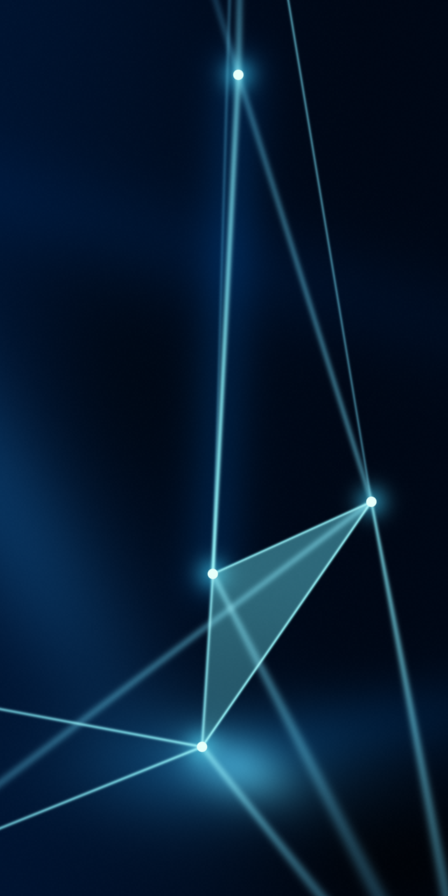
Write a Shadertoy shader that draws this background.

```glsl
// Glowing cyan network of beams, nodes and one glass triangle over deep navy haze.

// Space is one unit wide and two units high, origin at the lower left.
const vec2 SPACE = vec2(1.0, 2.0);

// Network nodes
const vec2 TOP   = vec2(0.532, 1.833);
const vec2 RIGHT = vec2(0.829, 0.880);
const vec2 INNER = vec2(0.475, 0.719);
const vec2 LOW   = vec2(0.451, 0.333);

// Palette
const vec3 NAVY     = vec3(0.000, 0.077, 0.190);
const vec3 MIDNIGHT = vec3(0.000, 0.030, 0.085);
const vec3 DEEP     = vec3(0.060, 0.260, 0.430);
const vec3 CYAN     = vec3(0.500, 0.850, 0.860);
const vec3 GLASS    = vec3(0.190, 0.430, 0.500);
const vec3 HALO     = vec3(0.120, 0.390, 0.470);
const vec3 SPARK    = vec3(0.900, 1.000, 0.980);

// Sizes
const float HAIR = 0.0034;
const float SOFT = 0.0090;
const float NODE_RADIUS = 0.0115;
const float GRAIN = 0.006;

float hash(vec2 p) {
    vec3 q = fract(vec3(p.xyx) * 0.1031);
    q += dot(q, q.yzx + 33.33);
    return fract((q.x + q.y) * q.z);
}

vec3 screenBlend(vec3 base, vec3 light) {
    return 1.0 - (1.0 - base) * (1.0 - clamp(light, 0.0, 1.0));
}

// Rotated elliptical gaussian
float haze(vec2 p, vec2 center, vec2 radii, float angle) {
    float c = cos(angle), s = sin(angle);
    vec2 d = p - center;
    vec2 q = vec2(c * d.x + s * d.y, c * d.y - s * d.x) / radii;
    return exp(-dot(q, q));
}

// x: distance to the segment, y: position along it
vec2 segment(vec2 p, vec2 a, vec2 b) {
    vec2 ab = b - a;
    float t = clamp(dot(p - a, ab) / dot(ab, ab), 0.0, 1.0);
    return vec2(length(p - a - ab * t), t);
}

// Beam whose width and power change from a to b
void beam(inout vec3 col, vec2 p, vec2 a, vec2 b, vec2 width, vec2 power) {
    vec2 s = segment(p, a, b);
    float w = max(mix(width.x, width.y, s.y), 1.3 / iResolution.y);
    float strength = mix(power.x, power.y, s.y);
    float r = s.x / w;
    vec3 tint = mix(DEEP, CYAN, strength);
    col = screenBlend(col, tint * strength * exp(-r * r));
}

float cross2(vec2 a, vec2 b) { return a.x * b.y - a.y * b.x; }

// Signed distance to an edge line, positive on its left
float edgeSide(vec2 p, vec2 a, vec2 b) {
    return cross2(normalize(b - a), p - a);
}

vec3 background(vec2 p) {
    vec3 col = mix(NAVY, MIDNIGHT, smoothstep(-0.1, 0.85, p.x));
    col *= 1.0 - 0.40 * haze(p, vec2(0.30, 1.15), vec2(0.22, 0.38), 0.25);
    col *= 1.0 - 0.60 * haze(p, vec2(0.92, 0.08), vec2(0.26, 0.16), 0.0);
    col += vec3(0.00, 0.030, 0.065) * haze(p, vec2(0.40, 1.45), vec2(0.90, 0.12), -0.28);
    col += vec3(0.03, 0.120, 0.175) * haze(p, vec2(0.00, 0.88), vec2(0.58, 0.15), -1.03);
    col += vec3(0.00, 0.060, 0.110) * haze(p, vec2(0.82, 0.38), vec2(0.34, 0.09), 0.15);
    col += vec3(0.04, 0.160, 0.220) * haze(p, vec2(0.48, 0.29), vec2(0.30, 0.13), 0.0);
    col += vec3(0.18, 0.340, 0.340) * haze(p, vec2(0.53, 0.285), vec2(0.12, 0.07), -0.3);
    float spine = segment(p, TOP, INNER).x / 0.07;
    return col + vec3(0.00, 0.070, 0.130) * exp(-spine * spine);
}

void mainImage(out vec4 fragColor, in vec2 fragCoord) {
    vec2 p = fragCoord / iResolution.xy * SPACE;
    float px = SPACE.y / iResolution.y;
    vec3 col = background(p);

    // Glass triangle, clearer toward its lower tip
    float inside = min(edgeSide(p, INNER, LOW),
                   min(edgeSide(p, LOW, RIGHT), edgeSide(p, RIGHT, INNER)));
    float glass = smoothstep(-px, px, inside) * mix(0.72, 0.95, smoothstep(0.35, 0.75, p.y));
    col = mix(col, GLASS, glass);

    // Wide, out of focus beams
    beam(col, p, TOP, vec2(0.535, 2.02), vec2(SOFT), vec2(0.65, 0.50));
    beam(col, p, TOP, vec2(0.475, 2.02), vec2(SOFT), vec2(0.45, 0.30));
    beam(col, p, TOP, RIGHT, vec2(SOFT, 0.007), vec2(0.48, 0.60));
    beam(col, p, RIGHT, vec2(-0.02, 0.237), vec2(0.008, 0.011), vec2(0.62, 0.45));
    beam(col, p, INNER, vec2(0.855, -0.02), vec2(0.008, 0.020), vec2(0.65, 0.38));
    beam(col, p, LOW, vec2(0.732, -0.02), vec2(0.008, 0.014), vec2(0.70, 0.48));
    beam(col, p, RIGHT, vec2(1.00, -0.02), vec2(0.004, 0.015), vec2(0.85, 0.48));

    // Sharp beams
    beam(col, p, TOP, INNER, vec2(0.0085, 0.0050), vec2(0.72, 1.0));
    beam(col, p, vec2(0.513, 2.02), INNER, vec2(0.005, HAIR), vec2(0.42, 0.35));
    beam(col, p, vec2(0.640, 2.02), RIGHT, vec2(HAIR), vec2(0.68, 0.55));
    beam(col, p, RIGHT, INNER, vec2(HAIR), vec2(0.90));
    beam(col, p, RIGHT, LOW, vec2(HAIR), vec2(0.95));
    beam(col, p, INNER, LOW, vec2(0.004), vec2(0.85));
    beam(col, p, LOW, vec2(-0.02, 0.421), vec2(0.004), vec2(0.90, 0.80));
    beam(col, p, LOW, vec2(-0.02, 0.143), vec2(0.004), vec2(0.90, 0.80));

    // Nodes with halos
    vec2 nodes[4] = vec2[4](TOP, RIGHT, INNER, LOW);
    for (int i = 0; i < 4; i++) {
        float d = length(p - nodes[i]);
        col = screenBlend(col, HALO * exp(-d * d / 0.0014));
        col = mix(col, SPARK, smoothstep(px, -px, d - NODE_RADIUS));
    }

    // Fine grain against banding
    col += GRAIN * (hash(floor(p * 256.0)) - 0.5);
    fragColor = vec4(clamp(col, 0.0, 1.0), 1.0);
}
```
